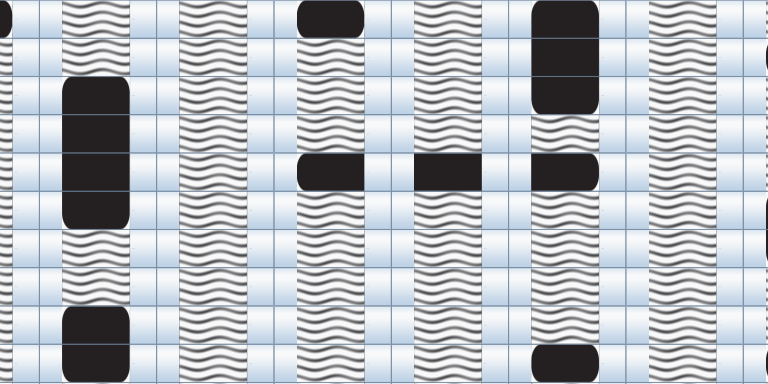
This pattern is drawn by a Shadertoy shader. Its source:

```glsl
// Columns of wavy hatching on a ruled sheet whose rows shade from white to blue.
// Dark bars with elliptical corners cover runs of cells; the rest repeats with
// mod and fract. Lengths are fractions of the canvas height, y runs downward.

const vec2  PITCH      = vec2(0.3055, 0.0996);  // column and row spacing
const float COLUMN_X   = -0.144;                // left edge of column 0
const float COLUMN_W   = 0.1765;                // width of a hatched column
const float RULE_X     = 0.2465;                // upright rule, from column edge
const float RULE_HALF  = 0.0016;
const float WAVES      = 4.0;                   // strokes per row
const float WAVE_AMP   = 0.0056;
const float WAVE_LEN   = 0.66;                  // share of the column width
const float WAVE_CREST = 0.60;
const float STROKE     = 0.34;                  // soft half width, in strokes
const vec2  CORNER     = vec2(0.026, 0.044);    // bar corner radii

const vec3 PAPER    = vec3(0.975, 0.978, 0.98);
const vec3 ROW_TOP  = vec3(0.87, 0.91, 0.95);
const vec3 ROW_LOW  = vec3(0.74, 0.82, 0.90);
const vec3 RULE     = vec3(0.42, 0.50, 0.59);
const vec3 HATCH    = vec3(0.29, 0.29, 0.30);
const vec3 BAR      = vec3(0.14, 0.125, 0.13);

// Bars: first column, first row, columns spanned, rows spanned
const int BAR_COUNT = 10;
const vec4 BARS[BAR_COUNT] = vec4[BAR_COUNT](
    vec4(0, 0, 1, 1), vec4(1, 2, 1, 4), vec4(1, 8, 1, 2), vec4(3, 0, 1, 1),
    vec4(5, 0, 1, 3), vec4(3, 4, 3, 1), vec4(5, 9, 1, 1), vec4(7, 1, 1, 1),
    vec4(7, 5, 1, 2), vec4(7, 9, 1, 1));

float hash(float n) { return fract(sin(n * 12.99) * 4375.85); }

// Coverage of the region where the signed distance d is negative
float fill(float d, float px) { return smoothstep(0.5 * px, -0.5 * px, d); }

// Distance to the nearest of evenly spaced lines at multiples of pitch
float lineDistance(float x, float pitch) {
    return abs(mod(x + 0.5 * pitch, pitch) - 0.5 * pitch);
}

vec3 rowShade(float t) {
    vec3 c = mix(ROW_TOP, PAPER, smoothstep(0.0, 0.22, t));
    return mix(c, ROW_LOW, smoothstep(0.2, 1.05, t));
}

// Soft wavy strokes; u runs across the column, y down the sheet
vec3 hatching(float u, float y) {
    float swell = cos(6.2832 * (u - WAVE_CREST) / WAVE_LEN);
    float s = (y + WAVE_AMP * swell) / PITCH.y * WAVES;
    float id = mod(floor(s), WAVES);
    float ink = smoothstep(STROKE, 0.0, abs(fract(s) - 0.5));
    ink *= 0.86 + 0.14 * sin(9.0 * u + 6.2832 * hash(id + 1.0));
    return mix(PAPER, HATCH, ink);
}

// Signed distance to a box with elliptical corners, and its cell mask
vec2 barShape(vec2 p, vec4 bar, float px) {
    vec2 size = vec2((bar.z - 1.0) * PITCH.x + COLUMN_W, bar.w * PITCH.y);
    vec2 corner = vec2(COLUMN_X, 0.0) + bar.xy * PITCH;
    vec2 q = abs(p - corner - 0.5 * size) - 0.5 * size;
    vec2 e = max(q + CORNER, 0.0) / CORNER;
    return vec2((length(e) - 1.0) * CORNER.x, fill(max(q.x, q.y), px));
}

void mainImage(out vec4 fragColor, in vec2 fragCoord) {
    float px = 1.0 / iResolution.y;
    vec2 p = vec2(fragCoord.x, iResolution.y - fragCoord.y) * px;
    float x = mod(p.x - COLUMN_X, PITCH.x);
    float rowT = fract(p.y / PITCH.y);

    // Shaded rows with a faint tick beside each column
    vec3 color = rowShade(rowT);
    vec2 tick = abs(vec2(x - 0.186, (rowT - 0.5) * PITCH.y)) - vec2(0.003, 0.001);
    color = mix(color, RULE, 0.2 * fill(max(tick.x, tick.y), px));

    // Bars on bare paper replace the hatching
    float bare = 0.0, bar = 0.0;
    for (int i = 0; i < BAR_COUNT; i++) {
        vec2 shape = barShape(p, BARS[i], px);
        bar = max(bar, fill(shape.x, max(1.4 * px, 0.003)));
        bare = max(bare, shape.y);
    }
    vec3 cell = mix(hatching(x / COLUMN_W, p.y), PAPER, bare);
    cell = mix(cell, BAR, bar);

    // Column window with thin grey sides
    float edge = abs(x - 0.5 * COLUMN_W) - 0.5 * COLUMN_W;
    color = mix(color, cell, fill(edge, px));
    color = mix(color, HATCH, 0.35 * (1.0 - bare) * fill(abs(edge) - 0.0012, px));

    // Rules
    float upright = fill(lineDistance(x - RULE_X, PITCH.x) - RULE_HALF, px);
    float level = fill(lineDistance(p.y, PITCH.y) - RULE_HALF, px);
    color = mix(color, RULE, 0.85 * max(upright, level));

    fragColor = vec4(color, 1.0);
}
```
